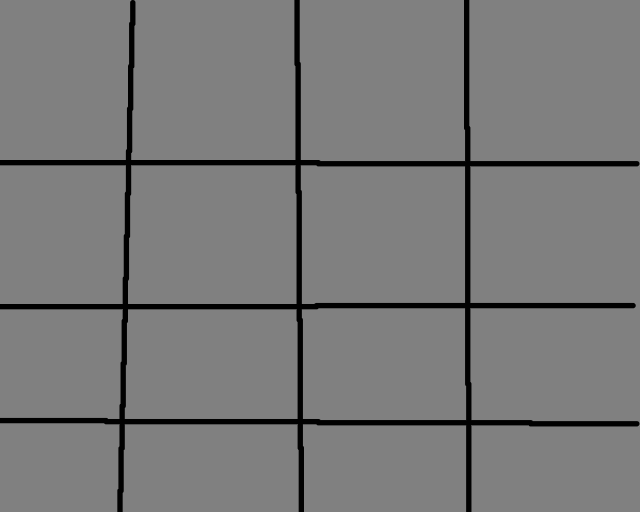
A Shadertoy shader for this pattern:

```glsl
// A sparse, slightly skewed grid of black pen strokes on flat grey.
// Each stroke is a chain of round-capped straight runs; every run is shifted
// sideways by one drawing unit, which gives the small stair steps.

const vec2 SHEET = vec2(600.0, 480.0);   // drawing units across and down
const float PEN_RADIUS = 2.5;
const float STEP_SIZE = 1.0;             // sideways shift between runs
const vec3 PAPER = vec3(0.502);
const vec3 INK = vec3(0.004);

// Stroke: sideways position at its start, signed step count, start, end
const int COUNT = 3;
const vec4 COLUMNS[COUNT] = vec4[](
    vec4(124.5, -12.0, 2.5, 480.0),
    vec4(278.5, 4.0, 0.0, 480.0),
    vec4(437.5, 2.0, 0.0, 480.0));
const vec4 ROWS[COUNT] = vec4[](
    vec4(152.5, 1.0, 0.0, 597.0),
    vec4(287.5, -1.0, 0.0, 593.5),
    vec4(394.3, 3.0, 0.0, 597.0));

// Distance to a stepped stroke; p.x runs along it, p.y across it
float strokeDistance(vec2 p, vec4 stroke) {
    float steps = abs(stroke.y);
    float runLength = (stroke.w - stroke.z) / steps;
    float nearest = floor((p.x - stroke.z) / runLength + 0.5);
    float d = 1e4;
    // The neighbouring runs overlap this one by their round caps
    for (int i = -1; i <= 1; i++) {
        float run = clamp(nearest + float(i), 0.0, steps);
        float first = max(stroke.z + (run - 0.5) * runLength, stroke.z);
        float last = min(stroke.z + (run + 0.5) * runLength, stroke.w);
        float across = stroke.x + run * sign(stroke.y) * STEP_SIZE;
        vec2 onRun = vec2(clamp(p.x, first, last), across);
        d = min(d, length(p - onRun));
    }
    return d - PEN_RADIUS;
}

void mainImage(out vec4 fragColor, in vec2 fragCoord) {
    // Drawing units, measured from the top left
    vec2 uv = fragCoord / iResolution.xy;
    vec2 p = vec2(uv.x, 1.0 - uv.y) * SHEET;
    float pixel = SHEET.x / iResolution.x;

    // Nearest stroke of both directions
    float d = 1e4;
    for (int i = 0; i < COUNT; i++) {
        d = min(d, strokeDistance(p.yx, COLUMNS[i]));
        d = min(d, strokeDistance(p, ROWS[i]));
    }

    // Ink coverage with a one-pixel soft edge
    float ink = clamp(0.5 - d / pixel, 0.0, 1.0);
    fragColor = vec4(mix(PAPER, INK, ink), 1.0);
}
```
